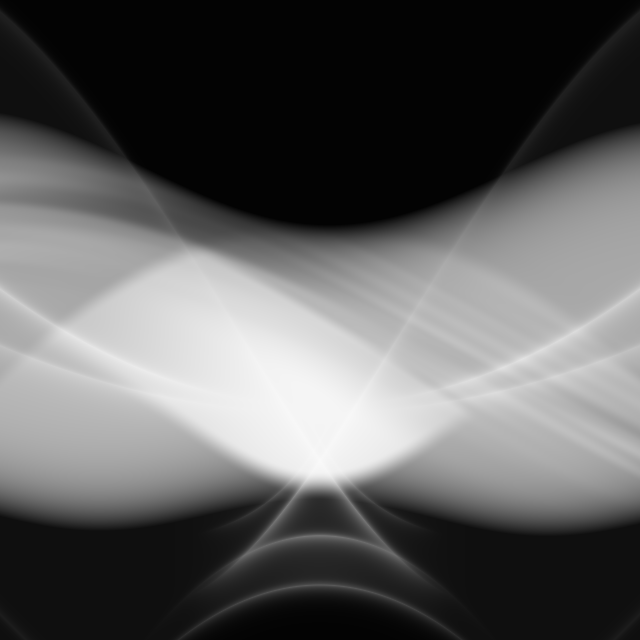
Write a Shadertoy shader that draws this background.

```glsl
// Draws translucent monochrome veils of light crossing in an hourglass, with fine caustic lines.

float hash(vec2 p) {
    return fract(sin(dot(p, vec2(127.1, 311.7))) * 43758.5);
}

float noise(vec2 p) {
    vec2 cell = floor(p), f = fract(p);
    f = f * f * (3.0 - 2.0 * f);
    return mix(mix(hash(cell), hash(cell + vec2(1, 0)), f.x),
               mix(hash(cell + vec2(0, 1)), hash(cell + vec2(1, 1)), f.x), f.y);
}

float bell(float d, float width) {
    return exp(-d * d / (width * width));
}

// Bright crease with separate falloffs above and below it
float crease(float d, float above, float below) {
    return exp(-abs(d) / (d > 0.0 ? above : below));
}

float screenBlend(float a, float b) {
    return 1.0 - (1.0 - a) * (1.0 - b);
}

// Height of the long S-shaped line that descends from the top corner
float sweepHeight(float x) {
    float w = x < 0.39 ? 2.6 : 4.0;
    return 0.453 - 1.62 / w * sin(clamp((x - 0.39) * w, -1.57, 1.57));
}

// Soft-edged main veil between its waving top and bottom
float veil(vec2 p) {
    float top = 0.742 - 0.012 * p.x + 0.087 * cos(6.2832 * (p.x + 0.06) / 1.14);
    float bottom = 0.193 + 0.027 * cos(6.2832 * (p.x - 0.5) / 0.7) - 0.012 * (p.x - 0.5);
    float rise = 1.0 - exp(-max(top - p.y, 0.0) / 0.05);
    float fall = 1.0 - exp(-max(p.y - bottom, 0.0) / 0.05);
    return 0.66 * rise * fall;
}

// Bright overlap: below a diagonal edge and an arc, above a bowl
float overlapLight(vec2 p, float arc) {
    float u = p.x - 0.5, s = p.x - 0.3125;
    float diagonal = 0.616 - 0.5 * s - 0.25 * s * s - p.y;
    float bowl = p.y - 0.229 - 2.87 * u * u / (1.0 + 7.5 * u * u);
    float lit = smoothstep(-0.006, 0.018, diagonal) * (0.5 + 0.5 * smoothstep(0.0, 0.14, diagonal));
    lit *= smoothstep(-0.01, 0.03, arc) * smoothstep(-0.008, 0.035, bowl);
    return 0.88 * lit * bell(u, 0.33);
}

// Fibres that run along the diagonal fold
float fibres(vec2 p, float fold) {
    float fine = noise(vec2(fold * 65.0 + p.x * 3.0, p.x * 3.0));
    float broad = noise(vec2(fold * 28.0 - p.x * 2.0, p.x * 2.0 + 9.0));
    return (0.4 * fine + 0.6 * broad - 0.5) * bell(fold + 0.02, 0.11);
}

// One long line and its short companion; mirrored by the caller
float sweepLines(vec2 p) {
    float d = p.y - sweepHeight(p.x);
    float strength = 0.09 + 0.32 * smoothstep(0.3, 0.52, p.x);
    strength *= 1.0 - smoothstep(0.54, 0.72, p.x);
    float light = strength * crease(d, 0.008, 0.022);
    float s = p.x - 0.48;
    float branch = p.y - 0.14 - 0.21 * exp(-max(s, 0.0) / 0.1);
    float reach = smoothstep(-0.01, 0.03, s) * (1.0 - smoothstep(0.1, 0.22, s));
    light += 0.16 * reach * crease(branch, 0.004, 0.01);
    return light + 0.06 * crease(p.y - 0.04 + p.x, 0.012, 0.008);
}

// Dim surroundings with two arches below the veil
float backdrop(vec2 p) {
    float u = p.x - 0.5;
    float side = min(p.x, 1.0 - p.x);
    float glow = 0.012 + 0.045 * smoothstep(0.01, -0.01, p.y - sweepHeight(side));
    float upperArch = p.y - 0.163 + 2.2 * u * u;
    float lowerArch = p.y - 0.086 + 1.75 * u * u;
    float low = smoothstep(0.3, 0.2, p.y);
    float inner = smoothstep(-0.004, 0.006, lowerArch);
    glow *= mix(1.0, 0.2 + 0.8 * inner, low);
    glow += 0.08 * low * inner * bell(u, 0.13);
    glow += 0.32 * crease(upperArch, 0.005, 0.012) * bell(u, 0.14);
    glow += 0.3 * crease(lowerArch, 0.004, 0.012) * bell(u, 0.25);
    return glow;
}

void mainImage(out vec4 fragColor, in vec2 fragCoord) {
    vec2 p = fragCoord / iResolution.xy;
    vec2 mirrored = vec2(1.0 - p.x, p.y);
    float u = p.x - 0.5;
    float arc = 0.657 - 0.95 * u * u - p.y;
    float fold = p.y - 0.69 + 0.55 * p.x * p.x / (1.0 + 0.5 * p.x * p.x);

    // Main veil, its dark fold and fibres
    float body = veil(p);
    float present = smoothstep(0.0, 0.5, body);
    body += 0.06 * present * smoothstep(-0.005, 0.03, arc);
    body -= 0.17 * present * bell(fold, 0.03) * bell(p.x - 0.25, 0.2);
    float overlap = overlapLight(p, arc);
    body += 0.2 * present * (1.0 - 0.8 * overlap) * fibres(p, fold);

    // Pair of bowed bright strands
    float strands = 0.15 * crease(p.y - 0.366 - 0.73 * u * u, 0.009, 0.022);
    strands += 0.09 * crease(p.y - 0.355 - 0.42 * u * u, 0.006, 0.025);
    body += strands * present * smoothstep(0.02, 0.3, abs(u));

    // Combine the light layers
    float light = screenBlend(max(body, 0.0), overlap);
    light = screenBlend(light, backdrop(p) * (1.0 - 0.8 * present));
    light = screenBlend(light, sweepLines(p));
    light = screenBlend(light, sweepLines(mirrored));
    fragColor = vec4(vec3(clamp(light, 0.0, 1.0)), 1.0);
}
```
